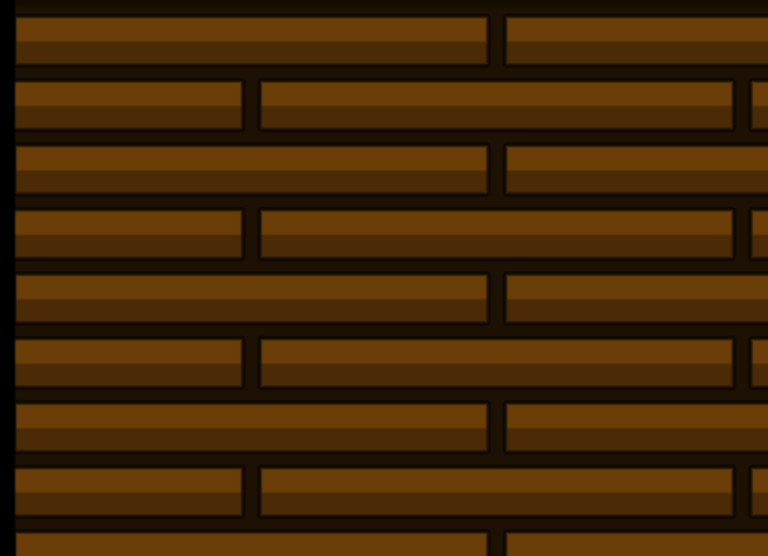
A WebGL 1 fragment shader for this texture:

```glsl
precision highp float;

uniform vec2 u_resolution;

// Lengths are fractions of the canvas height, measured from the top left.
const vec2 PERIOD = vec2(0.8827, 0.1159);
const vec2 PLANK_SIZE = vec2(0.8457, 0.0822);
const vec2 FIRST_CORNER = vec2(0.0292, 0.0322);
const float LIT_HEIGHT = 0.0424;
const float LEFT_BORDER = 0.0272;
const float TOP_MARGIN = 0.021;
const float SOFTNESS = 0.0032;
const float RIM_OFFSET = 0.0055;
const float RIM_WIDTH = 0.0045;

const vec3 LIT_WOOD = vec3(0.415, 0.243, 0.024);
const vec3 SHADED_WOOD = vec3(0.290, 0.170, 0.020);
const vec3 GROOVE = vec3(0.112, 0.068, 0.010);
const vec3 GROOVE_RIM = vec3(0.055, 0.033, 0.002);
const vec3 TOP_GROOVE = vec3(0.080, 0.048, 0.004);
const vec3 BORDER = vec3(0.0);

float boxDistance(vec2 p, vec2 halfSize) {
  vec2 d = abs(p) - halfSize;
  return length(max(d, 0.0)) + min(max(d.x, d.y), 0.0);
}

void main() {
  vec2 p = vec2(gl_FragCoord.x, u_resolution.y - gl_FragCoord.y) / u_resolution.y;
  float soft = max(SOFTNESS, 0.75 / u_resolution.y);

  // Running bond: odd rows shift by half a plank
  vec2 q = p - FIRST_CORNER - 0.5 * PLANK_SIZE;
  float row = max(floor(q.y / PERIOD.y + 0.5), 0.0);
  q.x += 0.5 * PERIOD.x * mod(row, 2.0);
  vec2 local = vec2((fract(q.x / PERIOD.x + 0.5) - 0.5) * PERIOD.x,
                    q.y - row * PERIOD.y);
  float dist = boxDistance(local, 0.5 * PLANK_SIZE);

  // Groove with a darker rim along the planks
  vec3 color = mix(TOP_GROOVE, GROOVE, smoothstep(0.0, TOP_MARGIN, p.y));
  float rim = 1.0 - smoothstep(0.0, RIM_WIDTH, abs(dist - RIM_OFFSET));
  color = mix(color, GROOVE_RIM, rim);

  // Two-tone plank
  float depth = local.y + 0.5 * PLANK_SIZE.y;
  float shade = smoothstep(-soft, soft, depth - LIT_HEIGHT);
  vec3 wood = mix(LIT_WOOD, SHADED_WOOD, shade);
  color = mix(wood, color, smoothstep(-soft, soft, dist));

  // Black strip on the left
  color = mix(BORDER, color, smoothstep(-soft, soft, p.x - LEFT_BORDER));

  gl_FragColor = vec4(color, 1.0);
}
```
